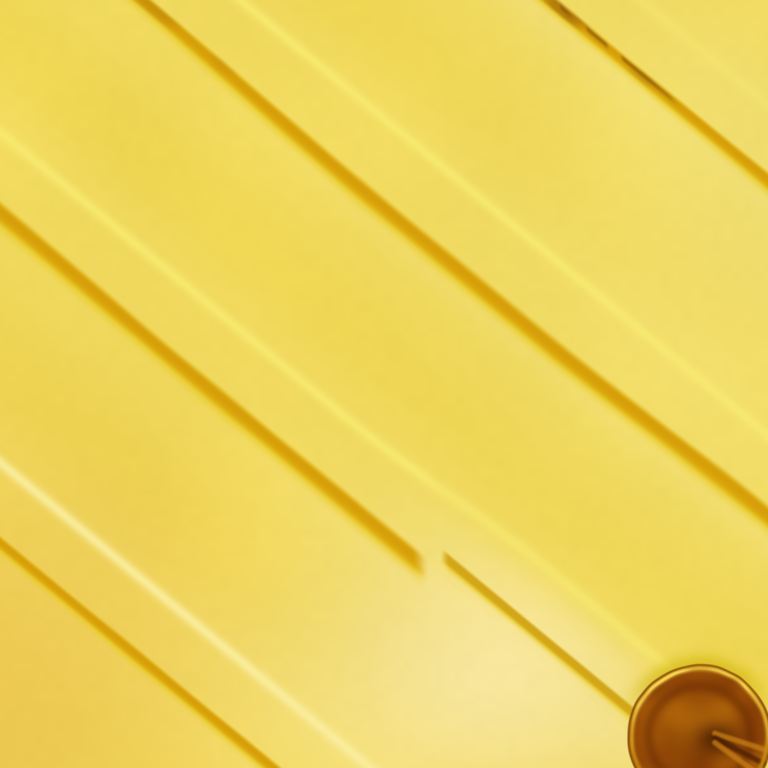
A three.js fragment shader for this texture:

```glsl
// Glossy yellow ribbed panel: soft diagonal grooves, each paired with a pale ridge,
// repeated with floor() along a slanted axis. One groove is stepped and ends at a
// round brown fastener; value noise adds mottling and wear.
varying vec2 vUv;

float hash(vec2 p) {
  return fract(sin(dot(p, vec2(127.1, 311.7))) * 4375.85);
}

float noise(vec2 p) {
  vec2 i = floor(p), f = fract(p);
  f = f * f * (3.0 - 2.0 * f);
  return mix(mix(hash(i), hash(i + vec2(1.0, 0.0)), f.x),
             mix(hash(i + vec2(0.0, 1.0)), hash(i + vec2(1.0, 1.0)), f.x), f.y);
}

// Soft round glow of a given radius
float glow(vec2 p, vec2 center, vec2 radius) {
  vec2 q = (p - center) / radius;
  return exp(-dot(q, q));
}

// Soft band around zero
float band(float d, float width) {
  return exp(-d * d / (width * width));
}

// Distance to a segment from a to b
float segment(vec2 p, vec2 a, vec2 b) {
  vec2 ab = b - a;
  return length(p - a - ab * clamp(dot(p - a, ab) / dot(ab, ab), 0.0, 1.0));
}

vec3 panelColor(vec2 p, float phase, float slant) {
  // Deeper yellow inside each wide panel, paler below the groove and in the strip
  vec3 color = vec3(0.943, 0.855, 0.37);
  float belly = smoothstep(0.1, 0.45, phase) * (1.0 - smoothstep(0.5, 0.76, phase));
  color = mix(color, vec3(0.938, 0.835, 0.30), 0.6 * belly);
  float lip = 1.0 - smoothstep(0.03, 0.2, phase);
  color = mix(color, vec3(0.955, 0.88, 0.48), 0.6 * lip * smoothstep(0.2, 0.6, p.x));

  // Broad reflections and warm corner
  color = mix(color, vec3(0.93, 0.78, 0.32), 0.8 * glow(p, vec2(0.0, 0.1), vec2(0.3, 0.3)));
  float sheen = glow(p, vec2(0.64, 0.12), vec2(0.26, 0.19)) * smoothstep(-0.15, -0.06, slant);
  color = mix(color, vec3(0.965, 0.90, 0.62), 0.95 * sheen);
  color = mix(color, vec3(0.95, 0.88, 0.47), 0.65 * glow(p, vec2(1.0, 0.72), vec2(0.32, 0.4)));
  return color + 0.02 * (noise(p * 6.0) - 0.5) + 0.008 * (noise(p * 75.0) - 0.5);
}

vec3 addGrooves(vec3 color, vec2 p, float slant, float row) {
  float stepped = 1.0 - step(0.5, abs(row));
  float thin = stepped * smoothstep(0.55, 0.58, p.x);
  float lower = step(0.5, row), upper = step(row, -1.5);

  // Pale ridge above the groove, bending slightly beside the step
  float ridge = (slant + 0.105 + 0.02 * stepped * smoothstep(0.45, 0.72, p.x)) * 0.771;
  float strength = 0.85 + 0.05 * lower - 0.2 * thin - 0.45 * upper;
  vec3 ridgeColor = mix(vec3(0.97, 0.915, 0.44), vec3(0.98, 0.93, 0.62), lower);
  color = mix(color, ridgeColor, strength * band(ridge, 0.0075));

  // Groove bows gently downward; width varies by row
  float bow = 0.012 * smoothstep(0.15, 0.5, p.x) * (1.0 - smoothstep(0.7, 1.0, p.x));
  bow = mix(bow, 0.005 * smoothstep(0.0, 0.25, p.x), stepped);
  bow = mix(mix(bow, 0.0, lower), -0.007, upper);
  float groove = (slant - bow * (1.0 - thin) + 0.029 * thin) * 0.771;
  float halfWidth = mix(0.0108, 0.0075, lower);
  halfWidth = mix(mix(halfWidth, 0.0088, upper), 0.0064, thin);
  halfWidth *= 0.93 + 0.14 * noise(p * 11.0);
  if (row < -0.5) halfWidth *= 1.0 - 0.18 * smoothstep(0.75, 1.0, p.y);

  // The groove tapers off and returns at the step
  float present = 1.0 - stepped * smoothstep(0.535, 0.56, p.x) * (1.0 - smoothstep(0.572, 0.586, p.x));
  float shape = 1.0 - smoothstep(0.45 * halfWidth, 1.3 * halfWidth, abs(groove));

  // Saturated fringe on the lower lip, then the core with brown wear
  float fringe = band(groove - 0.85 * halfWidth, 0.75 * halfWidth);
  color = mix(color, vec3(0.91, 0.79, 0.15), 0.8 * fringe * present);
  vec3 core = mix(vec3(0.87, 0.69, 0.06), vec3(0.84, 0.62, 0.035), band(groove + 0.15 * halfWidth, 0.7 * halfWidth));
  core = mix(core, vec3(0.82, 0.66, 0.12), 0.7 * thin);
  float wear = smoothstep(0.3, 0.7, noise(p * 16.0)) * smoothstep(0.82, 0.95, p.y);
  core = mix(core, vec3(0.62, 0.40, 0.04), wear * (0.25 + 0.35 * upper) * step(row, -0.5));

  // Broken dark flecks along the worn upper grooves
  float fleck = smoothstep(0.62, 0.78, noise(vec2(p.x * 45.0, row))) * band(groove + 0.3 * halfWidth, 0.4 * halfWidth);
  core = mix(core, vec3(0.50, 0.32, 0.04), 0.6 * fleck * upper);
  return mix(color, core, shape * present);
}

vec3 addFastener(vec3 color, vec2 p) {
  vec2 q = p - vec2(0.911, 0.041);
  float angle = atan(q.y, q.x), r = length(q) + 0.002 * (noise(p * 45.0) - 0.5);

  // Yellow halo on the upper side
  color = mix(color, vec3(0.84, 0.74, 0.08), 0.7 * band(r - 0.094, 0.014) * smoothstep(0.02, 0.09, q.y));

  // Brown face: dark outer ring, warm inner disc, sunken center
  vec3 face = mix(vec3(0.50, 0.22, 0.02), vec3(0.66, 0.36, 0.03), noise(q * 30.0 + 4.0));
  face = mix(face, vec3(0.73, 0.44, 0.04), 0.7 * glow(q, vec2(0.0, 0.02), vec2(0.05, 0.035)));
  face = mix(face, vec3(0.42, 0.17, 0.01), 0.5 * band(r - 0.066, 0.008));
  face = mix(face, vec3(0.30, 0.12, 0.01), 0.85 * glow(q, vec2(0.022, -0.004), vec2(0.028, 0.021)));

  // Strands fanning out to the lower right
  for (int i = 0; i < 3; i++) {
    float k = float(i);
    float strand = segment(q, vec2(0.02, 0.004 - 0.006 * k), vec2(0.10, -0.022 - 0.022 * k));
    vec3 strandColor = mix(vec3(0.78, 0.50, 0.08), vec3(0.30, 0.12, 0.01), mod(k, 2.0));
    face = mix(face, strandColor, 0.75 * (1.0 - smoothstep(0.001, 0.006, strand)));
  }

  // Uneven bright rim inside a thin dark edge
  float lit = smoothstep(-0.04, 0.06, q.y) * (0.5 + 0.5 * noise(vec2(angle * 6.0, 8.0)));
  face = mix(face, mix(vec3(0.75, 0.50, 0.05), vec3(0.98, 0.86, 0.32), lit), band(r - 0.0885, 0.0032));
  face = mix(face, vec3(0.52, 0.32, 0.02), 0.7 * smoothstep(0.0905, 0.0935, r));
  return mix(color, face, 1.0 - smoothstep(0.0925, 0.0955, r));
}

void main() {
  // Slanted axis: zero on the stepped groove, growing downward
  float slant = 0.723 - vUv.y - 0.825 * vUv.x;
  float row = floor(slant / 0.43 + 0.5);
  vec3 color = panelColor(vUv, fract(slant / 0.43), slant);
  color = addGrooves(color, vUv, slant - row * 0.43, row);
  gl_FragColor = vec4(addFastener(color, vUv), 1.0);
}
```
